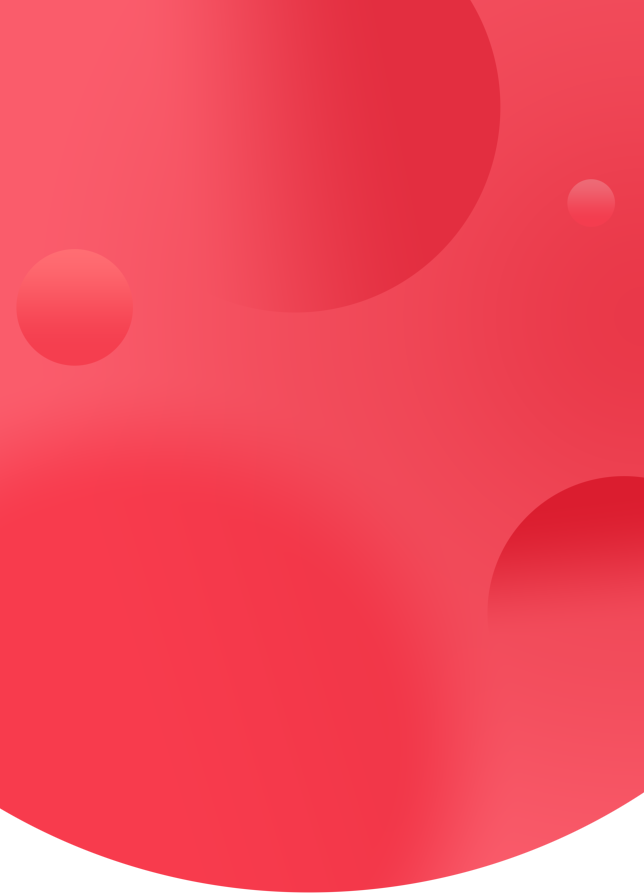
This background is drawn by a Shadertoy shader. Its source:

```glsl
// A red panel with a curved lower edge over white, holding soft glows and discs.
// Radial and linear gradients are layered through anti-aliased circle masks;
// lengths are in canvas widths, with the origin at the lower left.

// Coverage of a disc whose edge is softened by the given half width.
float disc(vec2 p, vec2 center, float radius, float soft) {
    return 1.0 - smoothstep(-soft, soft, length(p - center) - radius);
}

// Panel tone: dark at the right, lighter with distance from it.
vec3 panelColor(vec2 p) {
    float d = length(p - vec2(1.0, 0.90));
    vec3 dark = vec3(0.915, 0.220, 0.285);
    vec3 middle = vec3(0.945, 0.290, 0.350);
    vec3 light = vec3(0.980, 0.360, 0.420);
    vec3 inner = mix(dark, middle, smoothstep(0.0, 0.52, d));
    return mix(inner, light, smoothstep(0.42, 0.98, d));
}

// A small disc shaded vertically from its bottom to its top colour.
vec3 addBubble(vec3 color, vec2 p, vec2 center, float radius,
               vec3 bottom, vec3 top, float pixel) {
    float height = (p.y - center.y) / radius;
    vec3 shade = mix(bottom, top, smoothstep(-0.75, 1.1, height));
    return mix(color, shade, disc(p, center, radius, pixel));
}

void mainImage(out vec4 fragColor, in vec2 fragCoord) {
    // Fit the 552:768 layout to the canvas.
    vec2 p = fragCoord / iResolution.xy * vec2(1.0, 1.3913);
    float pixel = 0.75 / iResolution.x;
    vec3 color = panelColor(p);

    // Blurred glow at the lower left
    vec3 glow = mix(vec3(0.972, 0.232, 0.302), vec3(0.945, 0.212, 0.282),
                    smoothstep(0.15, 0.68, p.x + 0.3 * (p.y - 0.35)));
    color = mix(color, glow, disc(p, vec2(0.20, 0.21), 0.505, 0.105));

    // Large upper disc, fading out toward its left
    float upperFade = smoothstep(0.24, 0.65, p.x + 0.22 * (p.y - 1.2));
    color = mix(color, vec3(0.890, 0.180, 0.250),
                upperFade * disc(p, vec2(0.458, 1.225), 0.319, pixel));

    // Right disc, fading out toward its bottom
    float lowerFade = smoothstep(0.405, 0.61, p.y - 0.12 * (p.x - 0.88));
    color = mix(color, vec3(0.860, 0.115, 0.185),
                lowerFade * disc(p, vec2(0.969, 0.440), 0.212, pixel));

    // Two small bubbles
    color = addBubble(color, p, vec2(0.116, 0.914), 0.0905,
                      vec3(0.960, 0.245, 0.310), vec3(1.0, 0.430, 0.450), pixel);
    color = addBubble(color, p, vec2(0.918, 1.076), 0.037,
                      vec3(0.955, 0.240, 0.310), vec3(0.930, 0.420, 0.465), pixel);

    // White outside the curved lower edge
    color = mix(vec3(1.0), color, disc(p, vec2(0.480, 0.953), 0.9475, pixel));
    fragColor = vec4(color, 1.0);
}
```
